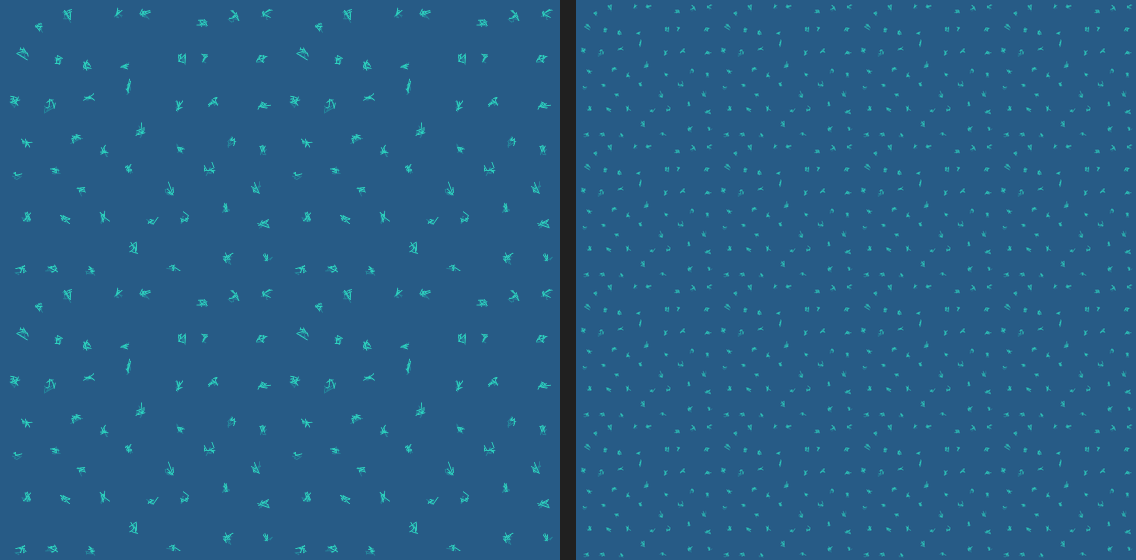
Left, the tile; right, the same tile 2 across and 2 down.
This pattern is drawn by a WebGL 2 fragment shader. Its source:

```glsl
#version 300 es
precision highp float;
// Tiny teal scribbles scattered on a flat blue ground, two tiles across and down.
// Each tile is a wrapped 7 x 7 jittered grid; every mark is a looping random
// curve with a tail, drawn over a darker, slightly lower curve.

uniform vec2 u_resolution;
out vec4 outColor;

const float TILES = 2.0;
const float CELLS = 7.0;
const float REACH = 0.32;        // largest extent of a mark, in cells
const float HALF_WIDTH = 0.0095; // half the line width, in cells

const vec3 GROUND = vec3(0.153, 0.355, 0.527);
const vec3 SHADE = vec3(0.14, 0.58, 0.64);
const vec3 BRIGHT = vec3(0.18, 0.89, 0.78);

vec2 hash2(vec2 p) {
  vec3 q = fract(p.xyx * vec3(0.1031, 0.1030, 0.0973));
  q += dot(q, q.yzx + 33.33);
  return fract((q.xx + q.yz) * q.zy);
}

float segmentDistance(vec2 p, vec2 a, vec2 b) {
  vec2 ab = b - a;
  float t = clamp(dot(p - a, ab) / max(dot(ab, ab), 1e-6), 0.0, 1.0);
  return length(p - a - ab * t);
}

vec2 waypoint(vec2 seed, int index, vec2 size) {
  return size * (2.0 * hash2(seed + vec2(17.0 * float(index), 3.0)) - 1.0);
}

// Distance to a smooth curve through random turns, ending in a straight tail.
float scribbleDistance(vec2 p, vec2 seed, vec2 size, int turns, vec2 tail) {
  vec2 corner = waypoint(seed, 1, size);
  vec2 start = 0.5 * (waypoint(seed, 0, size) + corner);
  vec2 last = start;
  float d = 1.0;
  for (int i = 2; i < turns + 2; i++) {
    vec2 next = waypoint(seed, i, size);
    vec2 end = 0.5 * (corner + next);
    for (int j = 1; j <= 4; j++) {
      float t = float(j) / 4.0;
      vec2 q = mix(mix(start, corner, t), mix(corner, next, t), t);
      d = min(d, segmentDistance(p, last, q));
      last = q;
    }
    start = end;
    corner = next;
  }
  return min(d, segmentDistance(p, last, tail));
}

float lineCoverage(float d, float pixel) {
  return clamp((HALF_WIDTH - d) / pixel + 0.5, 0.0, 1.0);
}

// Mark centre inside its cell: a shift shared by the row plus own jitter.
vec2 markCentre(vec2 id) {
  vec2 jitter = 0.5 * (hash2(id + 5.0) - 0.5);
  return 0.5 + jitter + vec2(0.32 * sin(id.y * 2.4), 0.08 * sin(id.x * 2.7));
}

vec3 drawMark(vec3 color, vec2 p, vec2 id, float pixel) {
  vec2 seed = id + 11.0;
  vec2 shape = hash2(seed + 31.0);
  vec2 tailRandom = hash2(seed + 53.0);

  // Proportions and tail vary from mark to mark.
  vec2 size = mix(vec2(0.095, 0.16), vec2(0.155, 0.095), shape.x);
  size *= mix(0.85, 1.15, shape.y);
  float angle = 6.2832 * tailRandom.x;
  float tailLength = mix(0.05, 0.23, tailRandom.y * tailRandom.y);
  vec2 tail = tailLength * vec2(cos(angle), sin(angle));

  // Darker curve underneath, then the bright one.
  vec2 drop = vec2(-0.012, -0.04);
  float under = scribbleDistance(p - drop, seed + vec2(0.0, 40.0), size, 5, 0.5 * tail);
  float over = scribbleDistance(p, seed, size, 7, tail);
  color = mix(color, SHADE, 0.85 * lineCoverage(under, pixel));
  return mix(color, BRIGHT, lineCoverage(over, pixel));
}

void main() {
  vec2 grid = gl_FragCoord.xy / u_resolution * TILES * CELLS;
  float pixel = TILES * CELLS / min(u_resolution.x, u_resolution.y);
  vec2 cell = floor(grid);
  vec3 color = GROUND;

  // Marks may cross cell borders, so neighbours are visited too.
  for (int y = -1; y <= 1; y++) {
    for (int x = -1; x <= 1; x++) {
      vec2 neighbour = cell + vec2(x, y);
      vec2 id = mod(neighbour, CELLS);
      vec2 p = grid - neighbour - markCentre(id);
      if (dot(p, p) < REACH * REACH) color = drawMark(color, p, id, pixel);
    }
  }
  outColor = vec4(color, 1.0);
}
```
